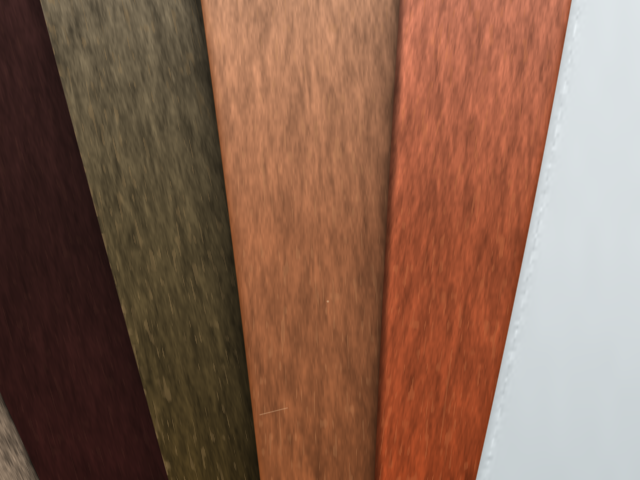
Reproduce this texture procedurally as a Shadertoy shader.

```glsl
// Five stained boards fanned side by side: maroon, olive, tan, red and white.
// Slanted edges split the canvas; each board has a vertical tint ramp, streaked
// value-noise grain that follows its slant, and soft shadows along its sides.

float hash(vec2 cell) {
    vec3 q = fract(vec3(cell.xyx) * 0.1031);
    q += dot(q, q.yzx + 33.33);
    return fract((q.x + q.y) * q.z);
}

float noise(vec2 p) {
    vec2 cell = floor(p), f = fract(p);
    f = f * f * (3.0 - 2.0 * f);
    return mix(mix(hash(cell), hash(cell + vec2(1, 0)), f.x),
               mix(hash(cell + vec2(0, 1)), hash(cell + vec2(1, 1)), f.x), f.y);
}

// Streaks stretched along y, roughly within -1..1.
float grain(vec2 p, float seed) {
    float sum = 0.0, weight = 0.5;
    vec2 scale = vec2(75.0, 14.0);
    for (int i = 0; i < 4; i++) {
        float warp = 0.006 * noise(p * vec2(20.0, 9.0) + seed);
        sum += weight * (noise((p + vec2(warp, 0.0)) * scale + seed) - 0.5);
        scale *= vec2(1.65, 1.85);
        weight *= 0.85;
    }
    return sum * 1.5;
}

// Horizontal place of a slanted, slightly bowed edge at height y.
float edgeAt(float bottom, float top, float bow, float y) {
    return mix(bottom, top, y) + bow * 4.0 * y * (1.0 - y);
}

float cover(float dist, float soft) {
    return smoothstep(-soft, soft, dist);
}

float falloff(float dist, float width) {
    return exp(-max(dist, 0.0) / width);
}

vec3 ramp(vec3 low, vec3 middle, vec3 high, float y) {
    return y < 0.5 ? mix(low, middle, y * 2.0) : mix(middle, high, y * 2.0 - 1.0);
}

// Grain plus pale pores on a tinted board.
vec3 stain(vec3 tint, vec3 pore, vec2 p, float contrast, float poreAmount, float seed) {
    float streak = grain(p, seed);
    float cloud = noise(p * vec2(9.0, 4.0) + seed) - 0.5;
    vec3 wood = tint * (1.0 + contrast * streak + 0.06 * cloud);
    float pores = smoothstep(0.72, 0.95, noise(p * vec2(190.0, 34.0) + seed * 3.0));
    return mix(wood, pore, pores * poreAmount);
}

float segmentDistance(vec2 p, vec2 a, vec2 b) {
    vec2 ab = b - a;
    return length(p - a - ab * clamp(dot(p - a, ab) / dot(ab, ab), 0.0, 1.0));
}

void mainImage(out vec4 fragColor, in vec2 fragCoord) {
    vec2 p = fragCoord / iResolution.y;
    p.x *= 1.3333 * iResolution.y / iResolution.x;
    float y = p.y;
    float soft = max(1.0 / iResolution.y, 0.0015);

    // Signed distances from the left side of each board.
    float dMaroon = p.x - edgeAt(0.083, -0.368, 0.0, y);
    float dOlive = p.x - edgeAt(0.351, 0.083, -0.002, y);
    float dTan = p.x - edgeAt(0.542, 0.418, 0.003, y);
    float dRed = p.x - edgeAt(0.780, 0.833, -0.003, y);
    float dWhite = p.x - edgeAt(0.991, 1.191, 0.006, y);

    // Weathered floor in the lower left corner.
    vec3 col = stain(vec3(0.43, 0.37, 0.31), vec3(0.60, 0.54, 0.46),
                     vec2(p.x + 0.45 * y, y), 0.7, 0.3, 3.0);
    col *= 1.0 - 0.6 * falloff(-dMaroon, 0.008);

    // Maroon board.
    vec3 tint = ramp(vec3(0.18, 0.085, 0.075), vec3(0.17, 0.095, 0.085), vec3(0.23, 0.14, 0.13), y);
    vec3 board = stain(tint, vec3(0.34, 0.22, 0.16), vec2(dOlive, y), 0.25, 0.12, 11.0);
    board *= 1.0 - 0.3 * falloff(-dOlive, 0.035);
    col = mix(col, board, cover(dMaroon, soft));

    // Olive board with a chipped left side.
    tint = ramp(vec3(0.24, 0.19, 0.10), vec3(0.31, 0.265, 0.18), vec3(0.42, 0.375, 0.30), y);
    board = stain(tint, vec3(0.57, 0.46, 0.31), vec2(mix(dOlive, dTan, 0.4), y), 0.4, 0.32, 23.0);
    float chips = smoothstep(0.5, 0.85, noise(vec2(dOlive * 120.0, y * 65.0)));
    board = mix(board, vec3(0.55, 0.45, 0.31), 0.65 * chips * falloff(dOlive, 0.006));
    board *= 1.0 - 0.55 * falloff(-dTan, 0.032);
    col = mix(col, board, cover(dOlive, soft));

    // Tan board, with a worn rim, a faint scratch and a speck.
    tint = ramp(vec3(0.53, 0.31, 0.185), vec3(0.61, 0.385, 0.26), vec3(0.75, 0.545, 0.42), y);
    board = stain(tint, vec3(0.78, 0.56, 0.38), vec2(mix(dTan, dRed, 0.5), y), 0.24, 0.22, 37.0);
    board = mix(board, vec3(0.45, 0.23, 0.10), 0.7 * falloff(dTan, 0.007));
    board *= 1.0 - 0.25 * falloff(-dRed, 0.05);
    board *= 1.0 - 0.35 * falloff(-dRed, 0.010);
    float scratch = segmentDistance(p, vec2(0.542, 0.136), vec2(0.598, 0.150));
    float speck = length(p - vec2(0.683, 0.372));
    float marks = 0.4 * cover(0.001 - scratch, soft) + 0.7 * cover(0.002 - speck, soft);
    board = mix(board, vec3(0.85, 0.70, 0.55), marks);
    col = mix(col, board, cover(dTan, soft));

    // Red board, with a dark bevel on the left and a thin rim on the right.
    tint = ramp(vec3(0.55, 0.24, 0.125), vec3(0.60, 0.305, 0.195), vec3(0.74, 0.455, 0.355), y);
    board = stain(tint, vec3(0.77, 0.47, 0.29), vec2(mix(dRed, dWhite, 0.5), y), 0.28, 0.25, 51.0);
    board *= 1.0 - 0.5 * smoothstep(0.018, 0.0, dRed);
    board *= 1.0 + 0.10 * falloff(abs(dRed - 0.020), 0.006);
    board = mix(board, vec3(0.42, 0.17, 0.07), 0.65 * falloff(-dWhite, 0.007));
    col = mix(col, board, cover(dRed, soft));

    // White board with a rough, speckled bevel.
    board = ramp(vec3(0.78, 0.81, 0.82), vec3(0.84, 0.865, 0.875), vec3(0.87, 0.895, 0.905), y);
    board *= 1.0 + 0.012 * (noise(p * vec2(30.0, 12.0)) - 0.5);
    float rough = noise(vec2(dWhite * 170.0, y * 110.0)) - 0.4;
    board += 0.14 * rough * falloff(abs(dWhite - 0.018), 0.007);
    board *= 1.0 - 0.12 * falloff(dWhite, 0.010);
    col = mix(col, board, cover(dWhite, soft));

    fragColor = vec4(clamp(col, 0.0, 1.0), 1.0);
}
```
